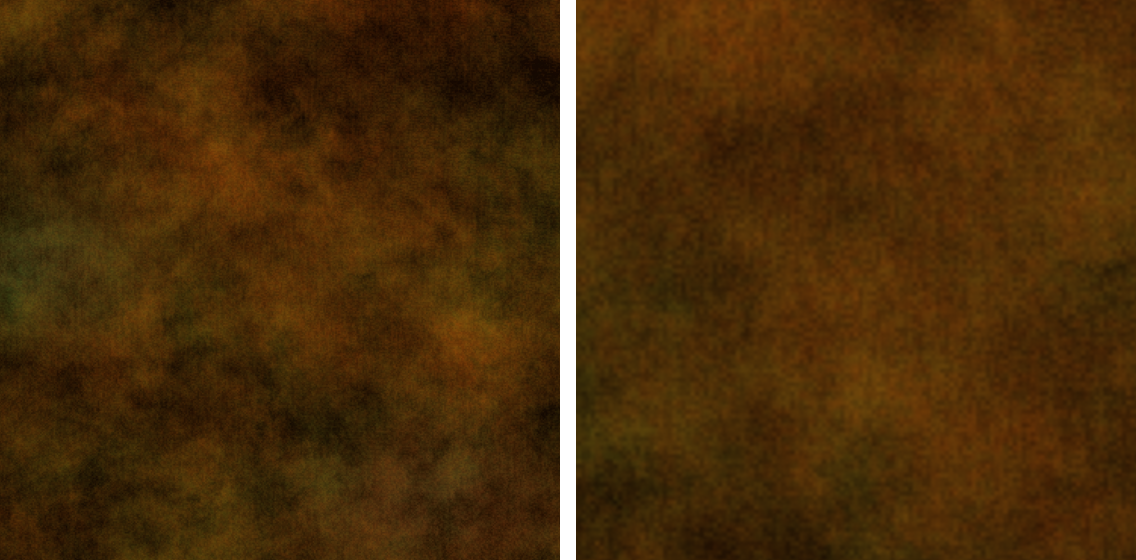
Left, the full canvas; right, a detail of the centre.
Write a Shadertoy shader that draws this texture.

```glsl
// Dark, weathered ochre surface: broad pools of light and shade, mottled
// fractal patches, rusty and olive tints, dark stains and a fine woven grain.
// Everything is layered value noise in canvas units.

float hash(vec2 p) {
    return fract(sin(dot(p, vec2(127.1, 311.7))) * 43758.5453);
}

float noise(vec2 p) {
    vec2 cell = floor(p), f = fract(p);
    f = f * f * (3.0 - 2.0 * f);
    return mix(mix(hash(cell), hash(cell + vec2(1, 0)), f.x),
               mix(hash(cell + vec2(0, 1)), hash(cell + vec2(1, 1)), f.x), f.y);
}

// Gritty fractal noise, rotated per octave to hide the lattice
float fbm(vec2 p) {
    float sum = 0.0, total = 0.0, weight = 1.0;
    for (int i = 0; i < 6; i++) {
        sum += weight * noise(p);
        total += weight;
        weight *= 0.66;
        p = mat2(1.6, 1.2, -1.2, 1.6) * p + 17.3;
    }
    return sum / total;
}

// Soft elliptical pool
float pool(vec2 uv, vec2 center, vec2 radius) {
    vec2 d = (uv - center) / radius;
    return exp(-dot(d, d));
}

void mainImage(out vec4 fragColor, in vec2 fragCoord) {
    vec2 uv = fragCoord / iResolution.xy;
    vec2 warp = 0.12 * (vec2(fbm(uv * 4.0 + 3.0), fbm(uv * 4.0 + 51.0)) - 0.5);
    vec2 q = uv + warp;

    // Broad light and shade
    float tone = 0.43;
    tone += 0.27 * pool(q, vec2(0.50, 0.62), vec2(0.50, 0.28));
    tone += 0.18 * pool(q, vec2(0.28, 0.42), vec2(0.12, 0.08));
    tone += 0.18 * pool(q, vec2(0.95, 0.35), vec2(0.22, 0.10));
    tone -= 0.42 * pool(q, vec2(0.92, 1.00), vec2(0.42, 0.20));
    tone -= 0.30 * pool(q, vec2(0.06, 0.32), vec2(0.25, 0.08));

    // Mottling, faint horizontal smears and woven grain
    tone += 1.45 * (fbm(q * vec2(6.0, 7.0) + 8.0) - 0.5);
    tone += 0.60 * (fbm(uv * 24.0 + 31.0) - 0.5);
    tone += 0.10 * (noise(q * vec2(5.0, 38.0)) - 0.5);
    tone += 0.14 * (noise(uv * vec2(260.0, 75.0)) - 0.5);
    tone += 0.30 * (noise(uv * 370.0 + 5.0) - 0.5);

    // Dark stains with ragged edges
    float stain = smoothstep(0.50, 0.68, fbm(q * 8.0 + 73.0));
    tone -= 0.22 * stain - 0.05;
    tone = clamp(tone, -0.15, 1.3);

    // Rust is positive, olive is negative
    float rust = 1.9 * (fbm(uv * 5.0 + 90.0) - 0.5) - 0.35 * stain;
    rust += 0.65 * pool(q, vec2(0.63, 0.64), vec2(0.18, 0.13));
    rust += 0.45 * pool(q, vec2(0.85, 0.36), vec2(0.16, 0.10));
    rust += 0.35 * pool(q, vec2(0.90, 1.00), vec2(0.40, 0.20));
    rust -= 0.85 * pool(q, vec2(0.04, 0.55), vec2(0.18, 0.14));
    rust += 0.50 * (noise(uv * 190.0 + 40.0) - 0.5);

    vec3 umber = vec3(0.125, 0.060, 0.008);
    vec3 ochre = vec3(0.395, 0.245, 0.036);
    vec3 color = mix(umber, ochre, tone);
    color += vec3(0.055, -0.030, -0.010) * rust * (0.4 + tone);

    // Cool dusty bloom on the left edge and the lower right
    float bloom = pool(q, vec2(0.03, 0.55), vec2(0.16, 0.12))
                + pool(q, vec2(0.78, 0.10), vec2(0.25, 0.13));
    color += vec3(-0.01, 0.005, 0.035) * bloom * smoothstep(0.1, 0.8, tone);

    fragColor = vec4(clamp(color, 0.0, 1.0), 1.0);
}
```
